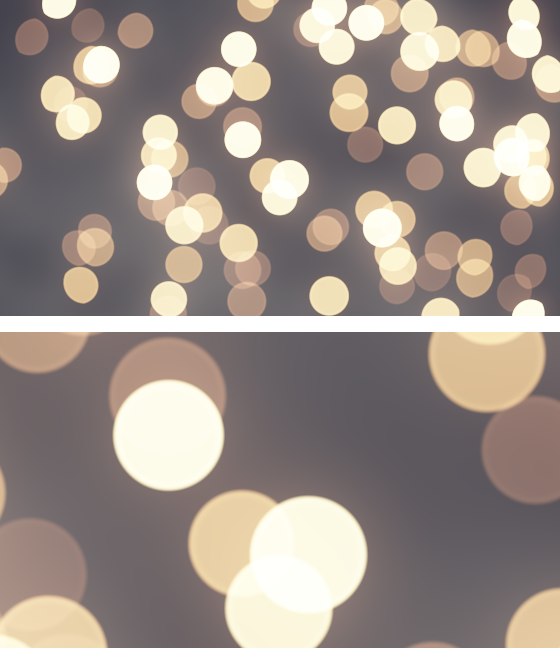
Top, the full canvas; bottom, a detail of the centre.
Give the GLSL for this background, as a Shadertoy shader.

```glsl
// Warm out-of-focus lights over a cloudy slate backdrop.
// Scattered discs, lens-clipped towards the borders, add up optical energy
// that is finally screened over a soft noise gradient.
#define DISC_COUNT 102
#define DISC_RADIUS 0.058
#define EDGE_SOFTNESS 0.0035
#define JITTER 0.16
#define MIN_ENERGY 0.30
#define ENERGY_RANGE 4.6
#define HALO_STRENGTH 0.045
#define HALO_SIZE 0.045
#define LENS_CLIP 0.55
#define SLATE_DARK vec3(0.25, 0.25, 0.295)
#define SLATE_LIGHT vec3(0.45, 0.445, 0.455)

float hash(float n) {
    return fract(sin(n * 12.9898) * 43758.5453);
}

float valueNoise(vec2 p) {
    vec2 cell = floor(p), f = fract(p);
    f = f * f * f * (f * (f * 6.0 - 15.0) + 10.0);
    float n = cell.x + cell.y * 57.0 + 11.0;
    return mix(mix(hash(n), hash(n + 1.0), f.x),
               mix(hash(n + 57.0), hash(n + 58.0), f.x), f.y);
}

// Cloudy backdrop, darker towards the top and the side borders
vec3 backdrop(vec2 p, float aspect) {
    vec2 slanted = vec2(p.x + 0.35 * p.y, p.y - 0.2 * p.x);
    float cloud = 0.65 * valueNoise(slanted * 3.0 + 4.0)
                + 0.35 * valueNoise(slanted * 6.5 + 20.0);
    float side = abs(p.x / aspect - 0.45) * 2.0;
    float light = 0.62 + 0.75 * (cloud - 0.5) - 0.28 * p.y - 0.22 * side * side;
    return mix(SLATE_DARK, SLATE_LIGHT, clamp(light + 0.1, 0.0, 1.0));
}

// Even scatter, denser to the right; every third disc overlaps its neighbour
vec2 discCenter(int index, float aspect) {
    bool companion = index % 3 == 2;
    float id = float(companion ? index - 1 : index);
    vec2 u = fract(vec2(0.7549, 0.5698) * id + 0.37);
    u += JITTER * (vec2(hash(id + 0.31), hash(id + 0.73)) - 0.5);
    u.x = pow(max(u.x, 0.0), 0.82);
    vec2 center = (u * 1.04 - 0.02) * vec2(aspect, 1.0);
    if (companion) {
        float angle = 6.2832 * hash(float(index) + 0.19);
        float reach = mix(0.5, 1.6, hash(float(index) + 0.57));
        center += DISC_RADIUS * reach * vec2(cos(angle), sin(angle));
    }
    return center;
}

// Circle cut by a second circle that slides inwards away from the middle
float discDistance(vec2 q, vec2 fromMiddle, float radius) {
    vec2 shift = fromMiddle * length(fromMiddle) * LENS_CLIP * radius;
    return max(length(q) - radius, length(q + shift) - 1.14 * radius);
}

// Dim lights are copper, medium ones amber, strong ones nearly white
vec3 lightTint(float energy) {
    vec3 warm = mix(vec3(1.0, 0.52, 0.30), vec3(1.0, 0.60, 0.25),
                    smoothstep(0.3, 1.2, energy));
    return mix(warm, vec3(1.0, 0.86, 0.45), smoothstep(1.2, 4.5, energy));
}

void mainImage(out vec4 fragColor, in vec2 fragCoord) {
    vec2 p = fragCoord / iResolution.y;
    float aspect = iResolution.x / iResolution.y;
    vec2 middle = 0.5 * vec2(aspect, 1.0);
    float soft = max(EDGE_SOFTNESS, 0.75 / iResolution.y);
    vec3 glow = vec3(0.0);

    for (int i = 0; i < DISC_COUNT; i++) {
        float id = float(i);
        vec2 center = discCenter(i, aspect);
        float strength = hash(id + 0.47);
        float energy = MIN_ENERGY + ENERGY_RANGE * strength * strength;
        float radius = DISC_RADIUS * mix(0.94, 1.06, hash(id + 0.88));
        float d = discDistance(p - center, center - middle, radius);

        // Flat disc with a faintly brighter rim
        float disc = 1.0 - smoothstep(-soft, soft, d);
        float rim = 0.95 + 0.13 * smoothstep(-0.010, -0.003, d);
        glow += disc * rim * energy * lightTint(energy);

        // Copper haze around the lamp
        float haze = exp(-max(d, 0.0) / HALO_SIZE);
        glow += HALO_STRENGTH * energy * haze * vec3(1.0, 0.62, 0.42);
    }

    vec3 color = 1.0 - (1.0 - backdrop(p, aspect)) * exp(-glow);
    fragColor = vec4(color, 1.0);
}
```
